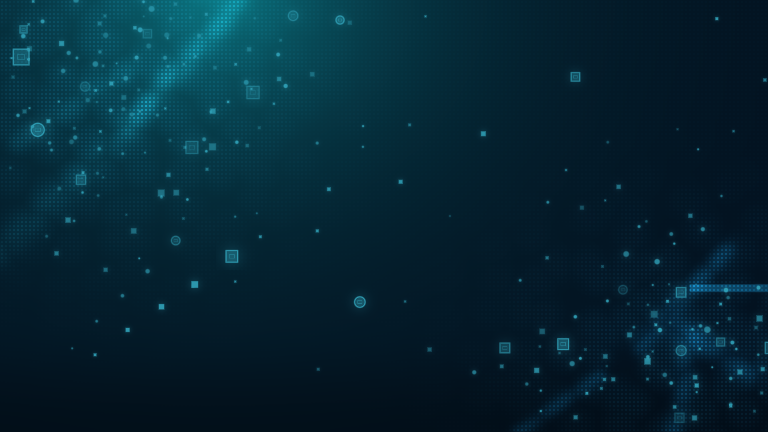
A Shadertoy shader for this background:

```glsl
float hash(vec2 p) {
    return fract(sin(dot(p, vec2(127.1, 311.7))) * 43758.55);
}

vec2 hash2(vec2 p) {
    return vec2(hash(p), hash(p + 37.3));
}

float fill(float d) {
    float aa = 0.9 / iResolution.y;
    return 1.0 - smoothstep(-aa, aa, d);
}

float box(vec2 p, vec2 halfSize) {
    vec2 q = abs(p) - halfSize;
    return length(max(q, 0.0)) + min(max(q.x, q.y), 0.0);
}

float beam(vec2 p, vec2 a, vec2 b, float width) {
    vec2 ab = b - a;
    float t = clamp(dot(p - a, ab) / dot(ab, ab), 0.0, 1.0);
    float d = length(p - a - ab * t) / width;
    return exp(-d * d);
}

float cellular(vec2 p) {
    vec2 cell = floor(p);
    float nearest = 2.0;
    for (int y = -1; y <= 1; y++)
    for (int x = -1; x <= 1; x++) {
        vec2 c = cell + vec2(x, y);
        nearest = min(nearest, length(c + hash2(c) - p));
    }
    return nearest;
}

// Density of the debris: upper left and lower right
float debris(vec2 p) {
    vec2 left = (p - vec2(0.23, 0.81)) / vec2(0.40, 0.34);
    vec2 right = (p - vec2(1.62, 0.20)) / vec2(0.38, 0.28);
    return exp(-dot(left, left)) + exp(-dot(right, right));
}

// Framed square or ring with a small mark inside
float badge(vec2 p, float size, float kind) {
    float d = kind < 0.6 ? box(p, vec2(size)) : length(p) - size * 1.1;
    float frame = fill(abs(d) - 0.0016);
    float mark = fill(abs(box(p, vec2(0.45, 0.3) * size)) - 0.0012);
    return max(max(frame, mark * 0.75), fill(d) * 0.35);
}

// One jittered particle per cell
float particles(vec2 p, float pitch, float size, float density, bool framed) {
    vec2 cell = floor(p / pitch);
    vec2 center = (cell + 0.25 + 0.5 * hash2(cell + 5.0)) * pitch;
    float kind = hash(cell + 71.0);
    float keep = step(hash(cell + 19.0), debris(center) * density);
    float radius = size * mix(0.6, 1.1, hash(cell + 43.0));
    vec2 q = p - center;
    float shape = framed ? badge(q, radius, kind)
        : fill(kind < 0.45 ? box(q, vec2(radius)) : length(q) - radius);
    float halo = 0.18 * exp(-dot(q, q) / (radius * radius * 4.0));
    return keep * (shape + halo) * mix(0.35, 1.0, hash(cell + 97.0));
}

void mainImage(out vec4 fragColor, in vec2 fragCoord) {
    vec2 p = fragCoord / iResolution.y;
    vec3 cyan = vec3(0.19, 0.64, 0.73);

    // Deep blue base under a teal glow from the top
    float glow = exp(-2.75 * length((p - vec2(0.50, 1.03)) * vec2(0.88, 1.0)));
    vec3 color = vec3(0.010, 0.057, 0.112) + vec3(0.035, 0.43, 0.42) * glow;
    color *= 1.0 - 0.25 * smoothstep(0.25, 0.0, p.y);

    // Diagonal light streaks
    float upper = beam(p, vec2(0.56, 1.0), vec2(0.30, 0.71), 0.026)
        + 0.45 * beam(p, vec2(0.30, 0.71), vec2(0.0, 0.42), 0.035)
        + 0.40 * beam(p, vec2(0.30, 0.84), vec2(0.04, 0.67), 0.025)
        + 0.60 * beam(p, vec2(0.345, 0.77), vec2(0.38, 0.815), 0.028);
    float lower = beam(p, vec2(1.68, 0.42), vec2(1.48, 0.20), 0.022)
        + beam(p, vec2(1.56, 0.24), vec2(1.74, 0.14), 0.030)
        + 0.8 * beam(p, vec2(1.60, 0.22), vec2(1.56, 0.0), 0.025)
        + 0.7 * beam(p, vec2(1.39, 0.13), vec2(1.20, 0.0), 0.018);

    // Cellular mist and a fine dot screen
    float cloud = smoothstep(0.9, 0.15, cellular(p * 13.0));
    vec2 screen = abs(fract(p * 108.0) - 0.5);
    float dots = 1.0 - smoothstep(0.12, 0.42, length(screen));
    float haze = debris(p);
    float grain = mix(0.45, 1.0, dots) * mix(0.45, 1.0, cloud);
    color += vec3(0.04, 0.22, 0.25) * upper * grain;
    color += vec3(0.03, 0.19, 0.27) * lower * grain;
    color += vec3(0.02, 0.10, 0.13) * haze * cloud * mix(0.25, 1.0, dots);
    color += vec3(0.0, 0.010, 0.014) * dots * smoothstep(0.3, 1.0, p.y);

    // Bright bar at the right edge
    float bar = fill(box(p - vec2(1.70, 0.333), vec2(0.103, 0.009)));
    color += vec3(0.04, 0.25, 0.34) * bar * mix(0.7, 1.0, dots);

    // Scattered badges, dots and specks
    float light = particles(p, 0.125, 0.013, 0.60, true);
    for (int i = 0; i < 4; i++) {
        float k = float(i);
        vec2 offset = vec2(3.17, 5.71) * k;
        vec2 cluster = p + 0.013 * sin(offset);
        light += particles(cluster, 0.105 - 0.018 * k, 0.0075 - 0.0015 * k, 0.50, false);
    }

    // Large frame near the left edge
    light += badge(p - vec2(0.049, 0.868), 0.018, 0.0);
    color = mix(color, cyan, clamp(light, 0.0, 1.0) * 0.9);

    fragColor = vec4(color, 1.0);
}
```
